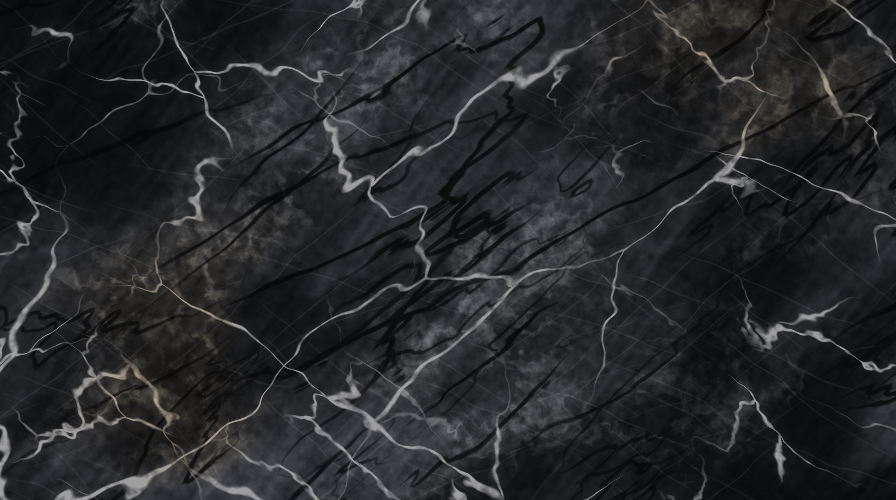
Write a WebGL 1 fragment shader that draws this texture.

```glsl
precision highp float;
uniform vec2 u_resolution;

#define GRAIN_ANGLE 0.6
#define CROSS_ANGLE -0.6
#define VEIN_WIDTH 0.0058
#define VEIN_HALO 0.17
#define DARK_WIDTH 0.0055
#define HAIR_STRENGTH 0.06
#define PATCH_STRENGTH 0.19
#define STONE_DARK vec3(0.046, 0.050, 0.059)
#define STONE_LIGHT vec3(0.185, 0.190, 0.210)
#define VEIN_COLOR vec3(0.62, 0.62, 0.63)
#define OCHRE vec3(1.08, 1.0, 0.86)

float hash(vec2 c) {
  vec3 q = fract(c.xyx * 0.1031);
  q += dot(q, q.yzx + 33.33);
  return fract((q.x + q.y) * q.z);
}

float noise(vec2 p) {
  vec2 c = floor(p), f = fract(p);
  f = f * f * (3.0 - 2.0 * f);
  return mix(mix(hash(c), hash(c + vec2(1, 0)), f.x),
             mix(hash(c + vec2(0, 1)), hash(c + 1.0), f.x), f.y);
}

float fbm(vec2 p) {
  float sum = 0.0, amp = 0.516;
  for (int i = 0; i < 5; i++) {
    sum += amp * noise(p);
    p = mat2(1.6, 1.2, -1.2, 1.6) * p + 17.3;
    amp *= 0.5;
  }
  return sum;
}

// Rotates so that the x axis runs along the given angle
mat2 turn(float a) {
  return mat2(cos(a), -sin(a), sin(a), cos(a));
}

vec2 jagged(vec2 q, float amount) {
  return q + amount * (vec2(fbm(q * 1.6 + 5.0), fbm(q * 1.6 + 41.0)) - 0.5);
}

// Distance to the nearest cell border, and a random value per cell
vec2 cells(vec2 q) {
  vec2 base = floor(q), near = vec2(0.0), next = vec2(9.0);
  float d1 = 90.0, d2 = 99.0;
  for (int y = -1; y <= 1; y++)
    for (int x = -1; x <= 1; x++) {
      vec2 c = base + vec2(x, y);
      vec2 seed = c + vec2(hash(c), hash(c + 57.0));
      float d = dot(seed - q, seed - q);
      if (d < d1) {
        d2 = d1; next = near;
        d1 = d; near = seed;
      } else if (d < d2) {
        d2 = d; next = seed;
      }
    }
  return vec2((d2 - d1) / (2.0 * distance(near, next) + 0.001), hash(near * 91.0));
}

// Broken pale crack with a dusty halo
float paleVein(vec2 p, float angle, float scale, float seed, float px) {
  vec2 q = turn(angle) * p * vec2(0.5, 1.0) * scale + seed;
  vec2 bent = jagged(q, 0.6) + 0.07 * (vec2(noise(q * 14.0), noise(q * 14.0 + 9.0)) - 0.5);
  float d = cells(bent).x / scale;
  float mask = smoothstep(0.49, 0.72, 0.6 * noise(q * 0.9 + seed * 3.0) + 0.4 * noise(q * 2.7));
  float swell = noise(q * 3.0 + seed);
  float w = VEIN_WIDTH * mask * mix(0.2, 1.4, swell * swell);
  float line = 1.0 - smoothstep(w * 0.3, w + px, d);
  float rough = fbm(p * 60.0);
  float dust = VEIN_HALO * exp(-d * 50.0) * rough * (0.3 + 1.4 * swell);
  return mask * (line * (0.2 + 1.25 * rough) + dust);
}

// Dark, tapering contour of noise stretched along the grain
float darkField(vec2 q) {
  return fbm(q) - 0.5;
}

float darkVein(vec2 p, float seed, float px) {
  vec2 stretch = vec2(1.2, 5.5);
  vec2 q = turn(GRAIN_ANGLE + 0.1 * seed - 0.1) * p * stretch + seed * 23.0;
  float e = 0.012, v = darkField(q);
  vec2 slope = vec2(darkField(q + vec2(e, 0)) - v, darkField(q + vec2(0, e)) - v) / e;
  float d = abs(v) / (length(slope * stretch) + 0.25);
  float mask = smoothstep(0.42, 0.75, noise(p * 3.2 + seed * 9.0));
  float w = DARK_WIDTH * mask * (0.3 + noise(p * 9.0 + seed));
  return sqrt(mask) * (1.0 - smoothstep(w * 0.4, w + px, d));
}

// Faint, gently bent scratches
float hairlines(vec2 p, float angle, float rows, float px) {
  vec2 q = turn(angle) * p;
  q.y += 0.09 * noise(q * 2.7 + rows) + 0.012 * noise(q * 17.0);
  float row = floor(q.y * rows);
  float d = abs(fract(q.y * rows) - 0.2 - 0.6 * hash(vec2(row, rows))) / rows;
  float mask = smoothstep(0.5, 0.9, noise(vec2(q.x * 4.5 + row * 7.3, row + rows)));
  return mask * (1.0 - smoothstep(0.0, 0.0008 + px, d));
}

void main() {
  vec2 p = gl_FragCoord.xy / u_resolution.y;
  float px = 1.0 / u_resolution.y;
  vec2 along = turn(GRAIN_ANGLE) * p;

  // Clouded stone, split into slabs and brushed by fine streaks
  float cloud = smoothstep(0.35, 0.8, fbm(jagged(along * vec2(1.6, 3.4) + 3.0, 1.1)));
  vec2 slab = cells(jagged(along * vec2(1.5, 3.0) + 8.0, 0.5));
  float slabTone = mix(0.95, 0.5 + 0.9 * slab.y, smoothstep(0.0, 0.06, slab.x));
  float streak = noise(turn(0.95) * p * vec2(7.0, 85.0));
  float speck = fbm(p * 70.0);
  vec3 color = mix(STONE_DARK, STONE_LIGHT, pow(cloud, 1.25) * slabTone);
  color *= 0.5 + 0.38 * streak + 0.62 * speck;

  // Crumbled mineral patches, slightly warm at two ends of the slab
  vec2 low = p - vec2(0.36, 0.27), high = p - vec2(1.52, 0.88);
  float warm = exp(-14.0 * dot(low, low)) + exp(-14.0 * dot(high, high));
  float crumble = 1.0 - abs(2.0 * fbm(jagged(p * 13.0, 1.5)) - 1.0) * 4.0;
  float area = smoothstep(0.5, 0.76, fbm(along * vec2(2.2, 4.4) + 31.0) + 0.08 * warm);
  color += PATCH_STRENGTH * area * (0.2 + 0.8 * max(crumble, 0.0)) * (0.1 + 1.4 * speck);

  // Scratches, dark veins, then pale veins on top
  float hair = 0.0, dark = 0.0, pale = 0.0;
  for (int i = 0; i < 4; i++) {
    float k = float(i);
    float angle = mod(k, 2.0) < 0.5 ? GRAIN_ANGLE : CROSS_ANGLE;
    hair += hairlines(p, angle + 0.16 * (k - 1.5), 11.0 + 4.0 * k, px);
    pale = max(pale, paleVein(p, angle, 2.5 + 1.1 * k, 4.0 + 13.0 * k, px));
    dark = max(dark, darkVein(p, k, px));
  }
  color += HAIR_STRENGTH * hair;
  color = mix(color, vec3(0.022, 0.024, 0.03), 0.85 * dark);
  color = mix(color, VEIN_COLOR, clamp(pale, 0.0, 1.0));
  color *= mix(vec3(1.0), OCHRE, clamp(warm * area * 1.3, 0.0, 1.0));

  gl_FragColor = vec4(color, 1.0);
}
```
